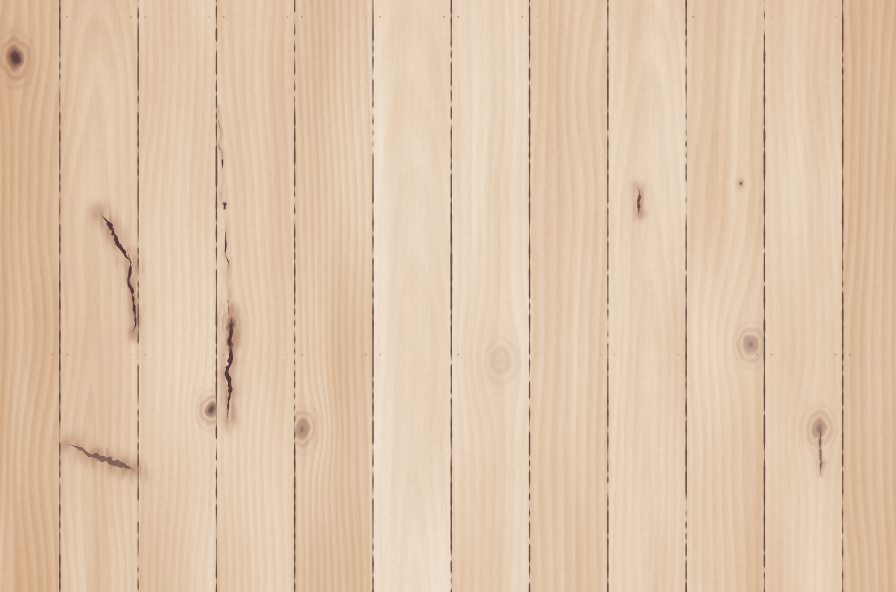
Write a Shadertoy shader that draws this texture.

```glsl
// Twelve upright pale pine planks with grain, knots, cracks and thin broken seams.
// All lengths are fractions of the canvas width.

const float PITCH = 0.08737;      // plank width
const float FIRST_SEAM = 0.0668;  // first seam from the left edge

const vec3 CREAM = vec3(0.93, 0.865, 0.79);
const vec3 TAN = vec3(0.82, 0.66, 0.51);
const vec3 BROWN = vec3(0.66, 0.47, 0.37);
const vec3 DARK = vec3(0.34, 0.23, 0.24);
const vec3 SEAM = vec3(0.43, 0.31, 0.27);

// Depth of colour of each plank, left to right
const float TONE[12] = float[12](0.75, 0.42, 0.36, 0.42, 0.72, 0.10,
                                 0.25, 0.50, 0.28, 0.42, 0.20, 0.65);
// Heart of the growth rings across each plank: 0 to 1 gives arches
const float HEART[12] = float[12](1.6, 0.4, 1.7, -0.7, -0.8, 0.55,
                                  -0.5, 1.4, 0.5, 1.6, -0.7, 1.7);

// Knots: centre, radius, darkness
const int KNOTS = 8;
const vec4 KNOT[KNOTS] = vec4[KNOTS](
    vec4(0.017, 0.595, 0.014, 0.95), vec4(0.236, 0.203, 0.010, 0.85),
    vec4(0.258, 0.298, 0.009, 0.95), vec4(0.337, 0.182, 0.012, 0.65),
    vec4(0.560, 0.258, 0.016, 0.22), vec4(0.827, 0.456, 0.003, 0.90),
    vec4(0.838, 0.276, 0.012, 0.60), vec4(0.914, 0.182, 0.012, 0.60));

float hash(vec2 p) {
    vec3 q = fract(p.xyx * 0.1031);
    q += dot(q, q.yzx + 33.33);
    return fract((q.x + q.y) * q.z);
}

float noise(vec2 p) {
    vec2 i = floor(p), f = fract(p);
    f = f * f * (3.0 - 2.0 * f);
    return mix(mix(hash(i), hash(i + vec2(1, 0)), f.x),
               mix(hash(i + vec2(0, 1)), hash(i + vec2(1, 1)), f.x), f.y);
}

// Position counted in planks; the integer part is the plank number
float plankCoord(float x) { return (x - FIRST_SEAM) / PITCH + 1.0; }

// Moves the grain lines sideways around a knot
float grainShift(vec2 p, vec4 knot) {
    vec2 d = p - knot.xy;
    vec2 e = d / (knot.z * vec2(2.2, 3.5));
    return -0.75 * d.x * exp(-dot(e, e));
}

// Growth rings around a stretched heart: straight lines or tall arches
float growthRings(vec2 p, float plank, float heart) {
    float across = plankCoord(p.x) - plank;
    vec2 centre = vec2(heart, mix(-0.1, 0.15, hash(vec2(plank, 9.1))));
    vec2 d = (vec2(across, p.y) - centre) * vec2(1.0, 0.9);
    float count = mix(7.0, 11.0, hash(vec2(plank, 5.3)));
    float warp = noise(vec2(across * 1.5 + plank * 17.0, p.y * 7.0));
    float ring = fract(count * length(d) + 1.6 * warp);
    return smoothstep(0.0, 0.75, ring) * (1.0 - smoothstep(0.75, 1.0, ring));
}

// x: dark heart, y: brown halo
vec2 knotMark(vec2 p, vec4 knot) {
    vec2 d = (p - knot.xy) * vec2(1.0, 0.75);
    float e = length(d) / knot.z + 0.3 * (noise(p * 130.0) - 0.5);
    float rings = 0.65 + 0.35 * cos(e * 11.0);
    return vec2(knot.w * knot.w * (1.0 - smoothstep(0.15, 0.65, e)),
                knot.w * rings * exp(-0.7 * e * e));
}

// Ragged tapering split from a to b; x: dark core, y: streaky brown halo
vec2 crackMark(vec2 p, vec2 a, vec2 b, float width, float px) {
    float streak = noise(p * vec2(300.0, 50.0));
    p += 0.005 * (vec2(noise(p * 90.0), noise(p * 90.0 + 40.0)) - 0.5);
    vec2 ab = b - a;
    float h = clamp(dot(p - a, ab) / dot(ab, ab), 0.0, 1.0);
    float d = length(p - a - ab * h);
    float w = width * (1.0 - pow(abs(2.0 * h - 1.0), 2.0)) * (0.2 + 1.2 * noise(p * 260.0));
    return vec2(clamp((0.5 * w - d) / px + 0.4, 0.0, 1.0),
                (0.15 + 0.7 * streak) * exp(-d * d / (2.5 * width * width)));
}

void mainImage(out vec4 fragColor, in vec2 fragCoord) {
    float px = 1.0 / iResolution.x;
    vec2 p = fragCoord * px;
    float s = plankCoord(p.x);
    float plank = floor(s), across = s - plank;
    int index = int(clamp(plank, 0.0, 11.0));
    float tone = TONE[index];

    // Knots stay inside their own plank
    vec2 grainPos = p, mark = vec2(0.0);
    for (int i = 0; i < KNOTS; i++) {
        if (floor(plankCoord(KNOT[i].x)) != plank) continue;
        grainPos.x += grainShift(p, KNOT[i]);
        mark = max(mark, knotMark(p, KNOT[i]));
    }

    // Splits and resin streaks
    mark = max(mark, crackMark(p, vec2(0.114, 0.422), vec2(0.147, 0.364), 0.0070, px));
    mark = max(mark, crackMark(p, vec2(0.143, 0.382), vec2(0.151, 0.288), 0.0045, px));
    mark = max(mark, crackMark(p, vec2(0.260, 0.312), vec2(0.253, 0.192), 0.0060, px));
    mark = max(mark, vec2(0.6, 1.0) * crackMark(p, vec2(0.077, 0.164), vec2(0.153, 0.134), 0.0070, px));
    mark = max(mark, 0.8 * crackMark(p, vec2(0.7135, 0.452), vec2(0.7135, 0.422), 0.0040, px));
    mark = max(mark, 0.6 * crackMark(p, vec2(0.914, 0.190), vec2(0.917, 0.130), 0.0025, px));
    float dashes = smoothstep(0.3, 0.7, noise(vec2(3.0, p.y * 130.0)));
    mark = max(mark, vec2(dashes, 0.5) * crackMark(p, vec2(0.244, 0.54), vec2(0.257, 0.30), 0.0024, px));

    // Wood colour: plank tone, rings, fibres, pores, blotches, darker borders
    vec2 fromCentre = p - 0.5 * iResolution.xy * px;
    float depth = 0.01 + 0.46 * tone;
    depth += mix(0.05, 0.32, tone) * growthRings(grainPos, plank, HEART[index]);
    depth += 0.09 * (noise(grainPos * vec2(420.0, 22.0)) - 0.5);
    depth += 0.09 * (noise(p * vec2(500.0, 260.0)) - 0.5);
    depth += 0.32 * (noise(vec2(grainPos.x * 45.0 + plank * 7.0, p.y * 4.0)) - 0.5);
    depth += 0.16 * (noise(vec2(plank * 5.0 + across, p.y * 7.0)) - 0.5);
    depth += 0.8 * dot(fromCentre, fromCentre);
    vec3 color = mix(CREAM, TAN, depth);
    color = mix(color, BROWN, clamp(mark.y, 0.0, 1.0));
    color = mix(color, DARK, clamp(mark.x, 0.0, 1.0));

    // Faint nail dots beside the seams, in two rows
    float edge = min(across, 1.0 - across) * PITCH;
    float row = min(abs(p.y - 0.265), abs(p.y - 0.642));
    float nail = length(vec2(edge - 0.008, row)) - 0.001;
    float nailFade = 0.7 * hash(vec2(floor(s * 2.0), floor(p.y * 3.0)));
    color = mix(color, BROWN, nailFade * clamp(0.5 - nail / px, 0.0, 1.0));

    // Thin seams, broken into darker and fainter stretches
    float seam = floor(s + 0.5);
    float ragged = 0.6 * noise(vec2(seam * 13.0, p.y * 160.0))
                 + 0.4 * noise(vec2(seam * 29.0, p.y * 14.0));
    float halfWidth = mix(0.0002, 0.0011, ragged);
    color *= 1.0 - 0.05 * exp(-edge / 0.001);
    float cover = clamp((halfWidth - edge) / px + 0.5, 0.0, 1.0);
    cover = min(cover, 2.0 * halfWidth / px);
    color = mix(color, SEAM, cover * smoothstep(0.1, 0.5, ragged));

    fragColor = vec4(color, 1.0);
}
```
